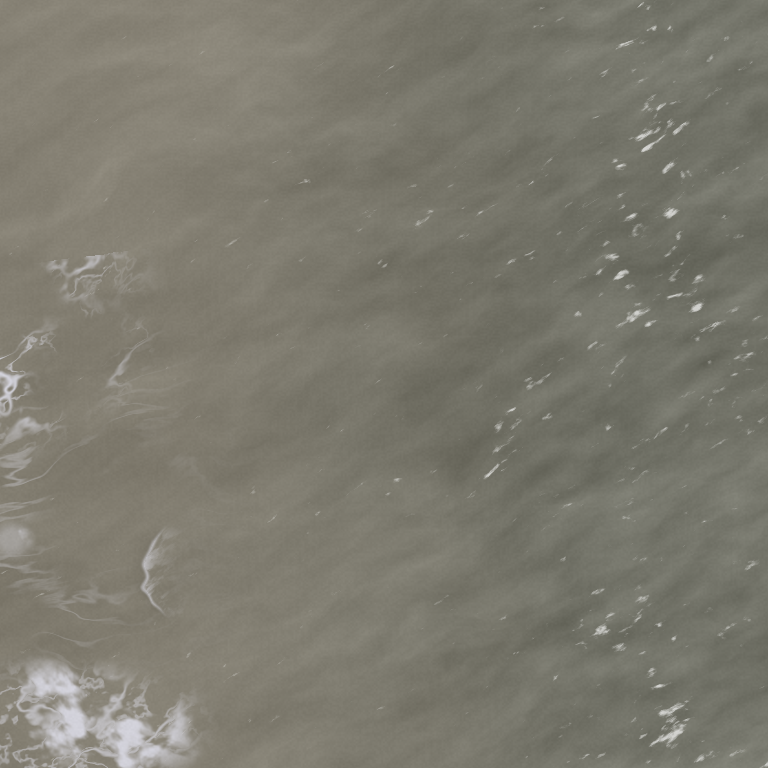
Reproduce this texture procedurally as a WebGL 2 fragment shader.

```glsl
#version 300 es
precision highp float;
// Silty shallow sea from above: soft swell, lacy foam at the left, sun glints at the right.

#define SILT vec3(0.515, 0.496, 0.446)
#define SEA vec3(0.452, 0.454, 0.412)
#define FOAM vec3(0.85, 0.85, 0.89)
#define GLINT vec3(0.86, 0.86, 0.85)
#define SWELL_ANGLE 0.22
#define RIPPLE_ANGLE 0.55
#define SWELL_DEPTH 0.085
#define RIPPLE_DEPTH 0.04
#define VEIN_WIDTH 0.13
#define GRAIN 0.022

uniform vec2 u_resolution;
out vec4 fragColor;

float hash(vec2 p) {
    return fract(sin(dot(p, vec2(127.1, 311.7))) * 43758.545);
}

float noise(vec2 p) {
    vec2 i = floor(p), f = fract(p);
    f = f * f * (3.0 - 2.0 * f);
    return mix(mix(hash(i), hash(i + vec2(1, 0)), f.x),
               mix(hash(i + vec2(0, 1)), hash(i + vec2(1, 1)), f.x), f.y);
}

// Rotates so that direction a lies along x.
mat2 turn(float a) {
    float c = cos(a), s = sin(a);
    return mat2(c, -s, s, c);
}

float fbm(vec2 p) {
    float sum = 0.0, amp = 0.533;
    for (int i = 0; i < 4; i++) {
        sum += amp * noise(p);
        p = p * 2.03 + vec2(17.3, 9.1);
        amp *= 0.5;
    }
    return sum;
}

// Soft elliptical patch.
float patchAt(vec2 p, vec2 centre, vec2 radius, float angle) {
    vec2 d = turn(angle) * (p - centre) / radius;
    return exp(-dot(d, d));
}

// Thin branching lines where the noise crosses its middle value.
float veins(vec2 p) {
    float ridge = 1.0 - abs(2.0 * fbm(p) - 1.0);
    return smoothstep(1.0 - VEIN_WIDTH, 1.0, ridge);
}

// Cover of glints: a ribbon at the upper right and breaking patches below.
float glintCover(vec2 p, float seaward) {
    float cover = 0.3 * seaward;
    cover += 0.75 * patchAt(p, vec2(0.83, 0.79), vec2(0.055, 0.22), 0.1);
    cover += 0.60 * patchAt(p, vec2(0.89, 0.60), vec2(0.15, 0.11), 0.4);
    cover += 0.60 * patchAt(p, vec2(0.69, 0.45), vec2(0.10, 0.06), 0.9);
    cover += 0.95 * patchAt(p, vec2(0.81, 0.18), vec2(0.12, 0.045), -0.85);
    cover += 0.75 * patchAt(p, vec2(0.89, 0.03), vec2(0.15, 0.06), -0.3);
    cover += 0.30 * patchAt(p, vec2(0.42, 0.77), vec2(0.25, 0.08), 0.2);
    return min(cover, 1.0);
}

void main() {
    vec2 p = gl_FragCoord.xy / u_resolution;
    vec2 warp = vec2(fbm(p * 5.0), fbm(p * 5.0 + 19.0)) - 0.5;
    float seaward = smoothstep(0.15, 0.9, p.x + 0.2 * warp.x);

    // Water tone with a dark trough through the middle.
    vec3 color = mix(SILT, SEA, seaward);
    color -= 0.028 * patchAt(p, vec2(0.61, 0.62), vec2(0.14, 0.5), 0.1);
    color -= 0.020 * patchAt(p, vec2(0.10, 0.45), vec2(0.2, 0.25), 0.0);
    color += 0.022 * patchAt(p, vec2(0.05, 0.95), vec2(0.35, 0.25), 0.0);

    // Swell, thin crests and ripples.
    vec2 along = turn(SWELL_ANGLE) * (p + 0.12 * warp);
    float swell = fbm(along * vec2(4.0, 14.0)) - 0.5;
    float crest = pow(1.0 - abs(2.0 * fbm(along * vec2(3.0, 9.0) + 41.0) - 1.0), 14.0);
    vec2 slant = turn(RIPPLE_ANGLE) * (p + 0.05 * warp);
    float ripple = fbm(slant * vec2(18.0, 48.0)) - 0.5;
    color += SWELL_DEPTH * swell + 0.014 * (crest - 0.3);
    color += RIPPLE_DEPTH * (1.0 + 1.8 * seaward) * ripple;

    // Glints: short bright slivers gathered in clusters.
    float cover = glintCover(p + 0.08 * warp, seaward);
    cover *= 0.35 + 0.65 * smoothstep(0.35, 0.62, fbm(p * 15.0 + 7.0));
    float sliver = fbm(slant * vec2(48.0, 115.0) + 3.0);
    float limit = 0.80 - 0.23 * cover;
    color += 0.03 * cover * smoothstep(0.4, 0.7, fbm(slant * vec2(12.0, 28.0)));
    color = mix(color, GLINT, 0.9 * smoothstep(limit, limit + 0.24, sliver));

    // Foam: open lace, dense surf, a spill at the edge and faint drift lines.
    vec2 q = p + 0.09 * warp;
    float lace = patchAt(q, vec2(0.04, 0.57), vec2(0.17, 0.13), 0.5);
    float surf = patchAt(q, vec2(0.08, 0.06), vec2(0.17, 0.075), 0.15);
    float spill = patchAt(q, vec2(0.0, 0.3), vec2(0.035, 0.03), 0.0);
    float drift = patchAt(q, vec2(0.03, 0.33), vec2(0.17, 0.2), 0.0);
    vec2 web = turn(0.5) * q;
    float net = max(veins(web * vec2(13.0, 22.0)), 0.75 * veins(web * vec2(30.0, 44.0) + 5.0));
    float gaps = smoothstep(0.32, 0.62, fbm(p * 10.0 + 23.0));
    float froth = smoothstep(0.47, 0.72, fbm(q * vec2(26.0, 32.0)));
    float foam = net * gaps * smoothstep(0.2, 0.75, lace);
    foam = max(foam, smoothstep(0.2, 0.6, surf) * max(froth, 0.7 * net));
    foam = max(foam, smoothstep(0.2, 0.9, spill) * (0.4 + froth));
    foam = max(foam, 0.45 * drift * gaps * veins(along * vec2(9.0, 38.0)));
    color += 0.03 * (lace * gaps + surf);

    // Small curling wave with a shaded front and a streaked back.
    float rise = p.y - 0.255;
    float d = p.x - 0.188 - 9.0 * rise * rise - 0.012 * (noise(p * 60.0) - 0.5);
    float span = smoothstep(0.065, 0.035, abs(rise));
    float lip = exp(-d * d / 0.00001);
    float back = step(0.0, d) * exp(-d / 0.018) * smoothstep(0.4, 0.75, sliver);
    color -= 0.05 * span * step(d, 0.0) * exp(d / 0.015);
    foam = max(foam, span * max(0.6 * lip, 0.75 * back));

    color = mix(color, FOAM, clamp(foam, 0.0, 1.0) * 0.92);
    color += GRAIN * (noise(p * 420.0) - 0.5);
    fragColor = vec4(color, 1.0);
}
```
